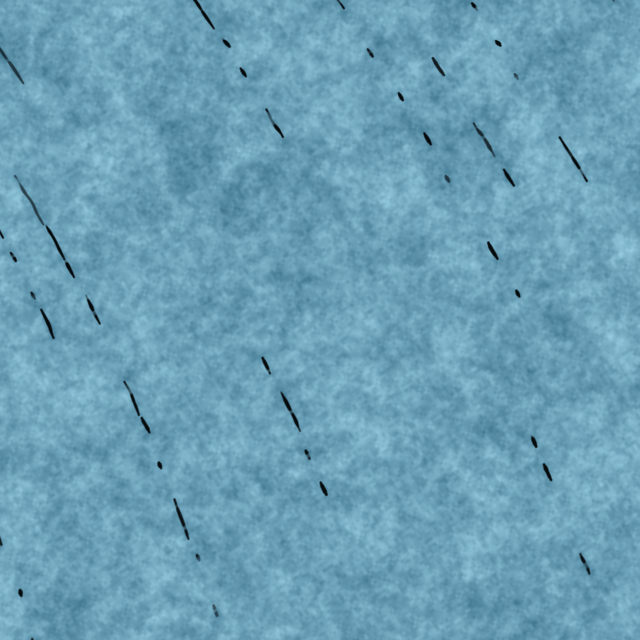
This texture is drawn by a WebGL 2 fragment shader. Its source:

```glsl
#version 300 es
precision highp float;
// Mottled blue ice crossed by lanes of short, dark, slanting cracks.

uniform vec2 u_resolution;
out vec4 fragColor;

// Integer hash of a lattice cell, two values in 0..1
vec2 hash2(vec2 cell) {
    uvec2 q = uvec2(ivec2(cell) + 4096);
    q = q * 1664525u + 1013904223u;
    q.x += q.y * 1664525u;
    q.y += q.x * 1664525u;
    q ^= q >> 16u;
    q.x += q.y * 1664525u;
    q.y += q.x * 1664525u;
    q ^= q >> 16u;
    return vec2(q & 65535u) / 65535.0;
}

float noise(vec2 p) {
    vec2 i = floor(p), f = fract(p);
    f = f * f * (3.0 - 2.0 * f);
    float low = mix(hash2(i).x, hash2(i + vec2(1, 0)).x, f.x);
    float high = mix(hash2(i + vec2(0, 1)).x, hash2(i + vec2(1, 1)).x, f.x);
    return mix(low, high, f.y);
}

// Centred cloudy grain, each octave turned to hide the lattice
float grain(vec2 p) {
    float sum = 0.0, weight = 0.05;
    p *= 13.0;
    for (int i = 0; i < 5; i++) {
        sum += weight * (noise(p) - 0.5);
        p = mat2(1.6, 1.2, -1.2, 1.6) * p + 17.3;
        weight = i < 3 ? min(weight + 0.03, 0.1) : 0.085;
    }
    return sum;
}

// Crack darkness in x, soft surrounding shadow in y
vec2 cracks(vec2 lanePos, float edge) {
    vec2 size = vec2(0.1, 0.07);
    vec2 home = floor(lanePos / size);
    vec2 result = vec2(0.0);
    for (int i = -1; i <= 1; i++) {
        for (int j = -1; j <= 1; j++) {
            vec2 cell = home + vec2(i, j);
            vec2 shape = hash2(cell + 300.0);
            vec2 pick = hash2(cell + 700.0);
            float cluster = noise(vec2(cell.x, cell.y * 0.28 + 0.37));
            if (pick.x > 0.8 * smoothstep(0.48, 0.75, cluster)) continue;

            float lane = (cell.x + 0.25 + 0.5 * hash2(vec2(cell.x, 900)).x) * size.x;
            float middle = (cell.y + 0.25 + 0.5 * shape.x) * size.y;
            float halfLength = mix(0.004, 0.05, shape.y * shape.y * shape.y);
            vec2 d = lanePos - vec2(lane + 0.008 * (pick.y - 0.5), middle);
            d.x += 0.003 * (noise(vec2(lanePos.y * 45.0, cell.x * 5.0)) - 0.5);
            float along = abs(d.y);
            float dist = length(vec2(d.x, max(along - halfLength, 0.0)));

            // Uneven stroke with thinner, paler ends
            float uneven = noise(vec2(lanePos.y * 110.0, cell.x * 3.0));
            float taper = 1.0 - 0.35 * smoothstep(0.4, 1.0, along / halfLength);
            float thickness = mix(0.0034, 0.0025, shape.y) * taper * (0.75 + 0.45 * uneven);
            float ink = 1.0 - smoothstep(thickness - edge, thickness + edge, dist);
            ink *= mix(0.55, 1.0, smoothstep(0.0, 0.3, pick.y)) * mix(0.45, 1.0, smoothstep(0.05, 0.3, uneven));
            float shadow = 0.5 * exp(-dist * dist / 0.0006) + exp(-dist * dist / 0.00004);
            result = max(result, vec2(ink, shadow));
        }
    }
    return result;
}

void main() {
    vec2 p = gl_FragCoord.xy / u_resolution.y;

    // Bent lane coordinates: x across, y down; lanes steepen toward the bottom
    float bend = 0.05 * (noise(p * 1.8 + 5.2) - 0.5);
    vec2 lanePos = vec2(0.9 * p.x + 0.3 * p.y + 0.17 * p.y * p.y + bend, dot(p, vec2(0.47, -0.88)));

    // Ice tone: broad clouds, slanting streaks and fine grain
    float broad = 0.05 * (noise(p * 3.1 + 31.0) - 0.5) + 0.025 * (noise(p * 7.3 + 11.0) - 0.5);
    float streakArea = smoothstep(0.3, 0.7, noise(p * 2.3 + 47.0));
    float streaks = noise(lanePos * vec2(22.0, 3.5) + 61.0) - 0.5;
    float tone = broad + grain(p) + 0.08 * streakArea * streaks;

    vec2 crack = cracks(lanePos, max(0.0017, 0.7 / u_resolution.y));
    tone -= 0.035 * crack.y;
    vec3 ice = vec3(0.428, 0.639, 0.729) + tone * vec3(1.0, 1.0, 0.95);
    fragColor = vec4(mix(ice, vec3(0.02, 0.04, 0.05), crack.x), 1.0);
}
```
